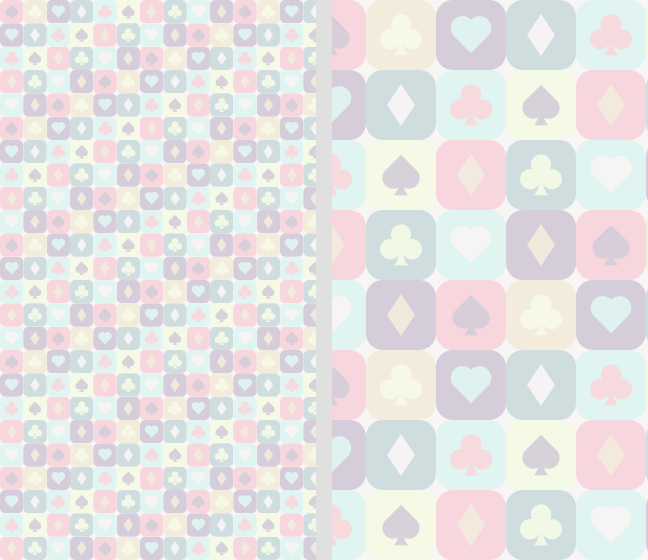
Left: the whole. Right: its middle third, enlarged.
Write a Shadertoy shader that draws this pattern.

```glsl
// Pastel checker of rounded tiles carrying card suits, stepping two motifs per row.

const float ROWS = 24.0;
const float CORNER_RADIUS = 0.24;
const float SYMBOL_OPACITY = 0.92;

const int PINK = 0, CREAM = 1, LAVENDER = 2, BLUE = 3, MINT = 4, IVORY = 5, WHITE = 6;
const int SPADE = 0, CLUB = 1, HEART = 2, DIAMOND = 3;

const vec3 PALETTE[7] = vec3[7](
    vec3(0.97, 0.845, 0.865), vec3(0.952, 0.925, 0.865), vec3(0.835, 0.805, 0.852),
    vec3(0.812, 0.868, 0.876), vec3(0.88, 0.96, 0.945), vec3(0.96, 0.98, 0.905),
    vec3(0.972, 0.96, 0.96));

// The ten-step motif sequence: tile colour, symbol colour, suit.
const ivec3 MOTIFS[10] = ivec3[10](
    ivec3(PINK, LAVENDER, SPADE), ivec3(CREAM, IVORY, CLUB),
    ivec3(LAVENDER, MINT, HEART), ivec3(BLUE, WHITE, DIAMOND),
    ivec3(MINT, PINK, CLUB),      ivec3(IVORY, LAVENDER, SPADE),
    ivec3(PINK, CREAM, DIAMOND),  ivec3(BLUE, IVORY, CLUB),
    ivec3(MINT, WHITE, HEART),    ivec3(LAVENDER, CREAM, DIAMOND));

float roundedBox(vec2 p, float halfSize, float radius) {
    vec2 q = abs(p) - halfSize + radius;
    return length(max(q, 0.0)) + min(max(q.x, q.y), 0.0) - radius;
}

float circle(vec2 p, float radius) {
    return length(p) - radius;
}

// Heart with its tip at the origin, about 1.1 tall and 1.2 wide.
float heart(vec2 p) {
    p.x = abs(p.x);
    if (p.x + p.y > 1.0) return circle(p - vec2(0.25, 0.75), sqrt(2.0) / 4.0);
    vec2 side = p - 0.5 * max(p.x + p.y, 0.0);
    return min(length(p - vec2(0.0, 1.0)), length(side)) * sign(p.x - p.y);
}

float scaledHeart(vec2 p, float size) {
    return heart(p / size) * size;
}

float diamond(vec2 p, vec2 halfSize) {
    vec2 q = abs(p) / halfSize;
    return (q.x + q.y - 1.0) / length(1.0 / halfSize);
}

// Stem that flares towards its base.
float stem(vec2 p, float top, float base, float halfWidth) {
    float t = clamp((top - p.y) / (top - base), 0.0, 1.0);
    float flare = abs(p.x) - mix(0.025, halfWidth, t * t * t);
    return max(flare, max(p.y - top, base - p.y));
}

float spade(vec2 p) {
    float body = scaledHeart(vec2(p.x, 0.29 - p.y), 0.44);
    return min(body, stem(p, 0.0, -0.29, 0.1));
}

float club(vec2 p) {
    vec2 mirrored = vec2(abs(p.x), p.y);
    float leaves = min(circle(p - vec2(0.0, 0.15), 0.145),
                       circle(mirrored - vec2(0.155, -0.06), 0.145));
    float centre = circle(p - vec2(0.0, 0.02), 0.08);
    return min(min(leaves, centre), stem(p, 0.0, -0.29, 0.1));
}

float suitDistance(vec2 p, int suit) {
    if (suit == SPADE) return spade(p);
    if (suit == CLUB) return club(p);
    if (suit == HEART) return scaledHeart(p + vec2(0.0, 0.26), 0.48);
    return diamond(p, vec2(0.2, 0.3));
}

float coverage(float dist, float pixel) {
    return clamp(0.5 - dist / pixel, 0.0, 1.0);
}

void mainImage(out vec4 fragColor, in vec2 fragCoord) {
    // Square cells, counted from the top left.
    float pixel = ROWS / iResolution.y;
    vec2 grid = vec2(fragCoord.x, iResolution.y - fragCoord.y) * pixel;
    ivec2 cell = ivec2(floor(grid));
    vec2 p = (fract(grid) - 0.5) * vec2(1.0, -1.0);

    ivec3 motif = MOTIFS[(cell.x + 2 * cell.y) % 10];

    // Tile over the pale ground, then the suit over the tile.
    float tile = coverage(roundedBox(p, 0.5, CORNER_RADIUS), pixel);
    float symbol = coverage(suitDistance(p, motif.z), pixel);
    vec3 color = mix(PALETTE[WHITE], PALETTE[motif.x], tile);
    color = mix(color, PALETTE[motif.y], symbol * SYMBOL_OPACITY);
    fragColor = vec4(color, 1.0);
}
```
